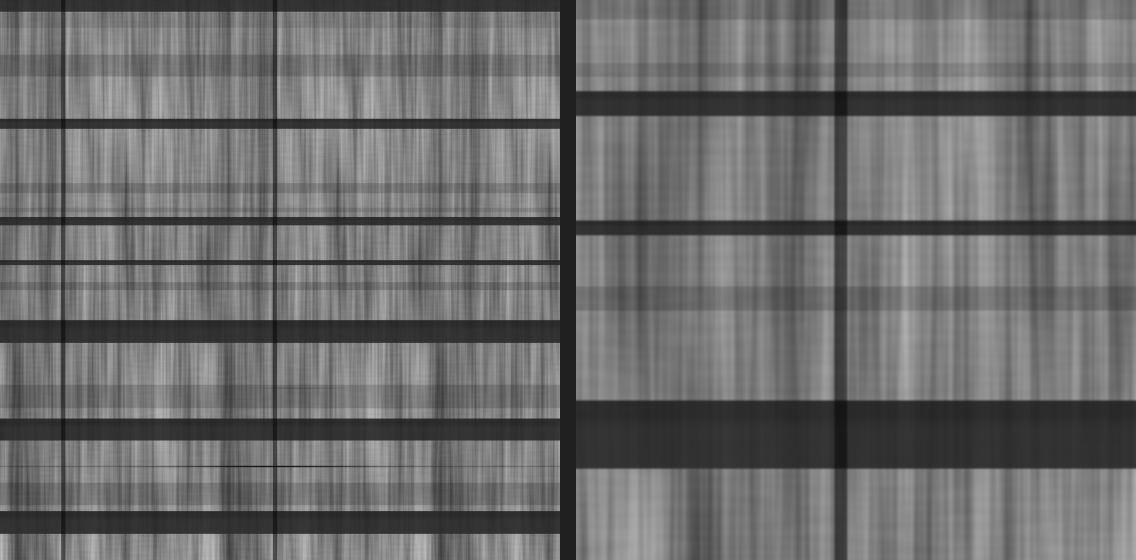
Left: the whole. Right: its middle third, enlarged.
Reproduce this pattern procedurally as a WebGL 2 fragment shader.

```glsl
#version 300 es
precision highp float;

uniform vec2 u_resolution;
out vec4 fragColor;

const float CLOTH_GREY = 0.505;
const float BAND_GREY = 0.195;
const float REPEAT_WIDTH = 0.378;   // cloth repeats across at this spacing
const float LINE_START = 0.113;     // first upright line
const int LINE_COUNT = 2;
const float LINE_HALF = 0.0038;
const float LINE_DIM = 0.5;
const float EDGE_SOFTNESS = 0.0011;
const float BROAD_AMOUNT = 0.15;
const float STREAK_AMOUNT = 0.15;
const float FIBRE_AMOUNT = 0.13;
const float WEAVE_AMOUNT = 0.025;

// Dark bands: centre height, half height
const int BAND_COUNT = 7;
const vec2 BANDS[BAND_COUNT] = vec2[](
    vec2(0.995, 0.0160), vec2(0.779, 0.0090), vec2(0.605, 0.0074),
    vec2(0.531, 0.0044), vec2(0.408, 0.0203), vec2(0.233, 0.0196),
    vec2(0.067, 0.0203));

// Pale shadows: centre height, half height, strength
const int SHADOW_COUNT = 7;
const vec3 SHADOWS[SHADOW_COUNT] = vec3[](
    vec3(0.964, 0.0137, 0.10), vec3(0.883, 0.0195, 0.17),
    vec3(0.664, 0.0090, 0.16), vec3(0.625, 0.0040, 0.12),
    vec3(0.489, 0.0072, 0.17), vec3(0.292, 0.0210, 0.16),
    vec3(0.118, 0.0200, 0.17));

vec2 gradientAt(vec2 cell, float columns) {
    cell.x = mod(cell.x, columns);
    float angle = 6.2832 * fract(sin(dot(cell, vec2(127.1, 311.7)) + columns) * 43758.5);
    return vec2(cos(angle), sin(angle));
}

// Gradient noise that wraps after the given number of columns
float wrappedNoise(vec2 p, float columns) {
    vec2 cell = floor(p);
    vec2 f = p - cell;
    vec2 w = f * f * f * (f * (f * 6.0 - 15.0) + 10.0);
    vec2 right = vec2(1.0, 0.0);
    vec2 up = vec2(0.0, 1.0);
    float a = dot(gradientAt(cell, columns), f);
    float b = dot(gradientAt(cell + right, columns), f - right);
    float c = dot(gradientAt(cell + up, columns), f - up);
    float d = dot(gradientAt(cell + 1.0, columns), f - 1.0);
    return mix(mix(a, b, w.x), mix(c, d, w.x), w.y);
}

float streaks(float phase, float y, float columns, float rows) {
    return wrappedNoise(vec2(phase * columns, y * rows + 0.37), columns);
}

float strip(float x, float centre, float halfWidth) {
    float soft = max(EDGE_SOFTNESS, 0.7 / min(u_resolution.x, u_resolution.y));
    return 1.0 - smoothstep(-soft, soft, abs(x - centre) - halfWidth);
}

float bump(float x, float centre, float width) {
    float d = (x - centre) / width;
    return exp(-d * d);
}

// Broad tonal folds shared by every repeat, deeper toward the bottom
float folds(float phase, float y) {
    float low = 1.0 - smoothstep(0.33, 0.48, y);
    float dark = smoothstep(0.73, 0.76, phase) * (1.0 - smoothstep(0.78, 1.0, phase));
    float tone = -dark * mix(0.045, 0.14, low);
    tone += 0.07 * bump(phase, 0.50, 0.05) * mix(1.0, 0.5, low);
    tone += 0.10 * bump(phase, 0.70, 0.035) * low;
    return tone + 0.035 * bump(phase, 0.16, 0.09);
}

void main() {
    vec2 uv = gl_FragCoord.xy / u_resolution;
    float phase = fract((uv.x - LINE_START) / REPEAT_WIDTH);

    // Brushed cloth
    float fibre = streaks(phase, uv.y, 62.0, 5.0) + 0.6 * streaks(phase, uv.y, 124.0, 9.0);
    float weave = wrappedNoise(uv * vec2(24.0, 190.0), 24.0);
    float grain = BROAD_AMOUNT * streaks(phase, uv.y, 9.0, 4.0)
        + STREAK_AMOUNT * streaks(phase, uv.y, 25.0, 4.0)
        + FIBRE_AMOUNT * fibre + WEAVE_AMOUNT * weave;
    float cloth = CLOTH_GREY + folds(phase, uv.y) + grain;

    for (int i = 0; i < SHADOW_COUNT; i++) {
        cloth *= 1.0 - SHADOWS[i].z * strip(uv.y, SHADOWS[i].x, SHADOWS[i].y);
    }

    // Hairlines that fade out sideways
    float hairline = 0.2 + 0.6 * bump(uv.x, 0.49, 0.17);
    cloth *= 1.0 - hairline * strip(uv.y, 0.167, 0.0013);
    cloth *= 1.0 - 0.22 * bump(uv.x, 0.53, 0.07) * strip(uv.y, 0.307, 0.0010);

    // Dark bands, deeper along their upper edge
    float grey = cloth;
    for (int i = 0; i < BAND_COUNT; i++) {
        float across = clamp((uv.y - BANDS[i].x) / BANDS[i].y, -1.0, 1.0);
        float bandGrey = BAND_GREY - 0.025 * smoothstep(0.1, 0.6, across) + 0.15 * grain;
        grey = mix(grey, bandGrey, strip(uv.y, BANDS[i].x, BANDS[i].y));
    }

    // Upright lines
    for (int i = 0; i < LINE_COUNT; i++) {
        float centre = LINE_START + REPEAT_WIDTH * float(i);
        grey *= 1.0 - LINE_DIM * strip(uv.x, centre, LINE_HALF);
    }

    fragColor = vec4(vec3(clamp(grey, 0.0, 1.0)), 1.0);
}
```
